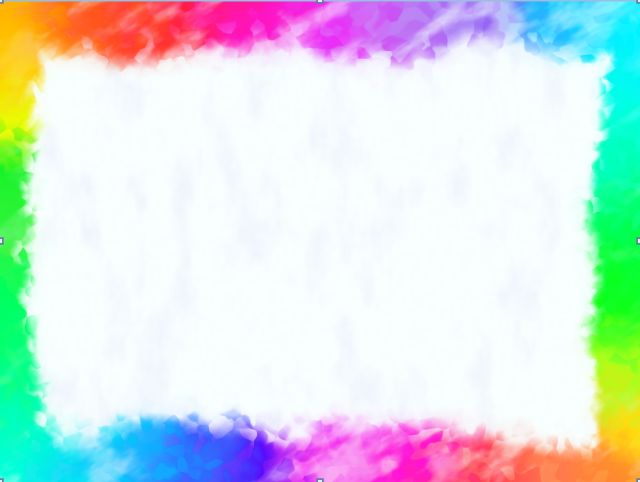
A WebGL 2 fragment shader for this background:

```glsl
#version 300 es
precision highp float;
uniform vec2 u_resolution;
out vec4 fragColor;

const float TAU = 6.2831853;
const vec3 PAPER = vec3(0.972, 0.998, 0.998);
const vec3 PAPER_SHADE = vec3(0.93, 0.95, 0.985);
const vec3 RULE_COLOR = vec3(0.6, 0.75, 0.88);
const vec3 HANDLE_FILL = vec3(0.86, 0.93, 0.97);
const vec3 HANDLE_RIM = vec3(0.38, 0.47, 0.6);
const float HANDLE_SIZE = 0.0085;
const float SIDE_SOFTNESS = 0.026;
const float BAND_SOFTNESS = 0.052;
const float CORNER_BLEND = 0.028;
const float HUE_DRIFT = 0.13;
const float DAB_SCALE = 42.0;
const float DAB_HUE = 0.05;
const float DAB_EDGE = 0.024;
const float DAB_WASH = 0.22;
const float WASH = 0.5;
const float STROKE_ANGLE = 0.55;

// Pigments, evenly spaced left to right or bottom to top
const vec3 TOP[9] = vec3[9](
  vec3(1, 0.68, 0), vec3(1, 0.38, 0.08), vec3(1, 0.12, 0.25),
  vec3(1, 0.08, 0.75), vec3(0.92, 0.18, 0.97), vec3(0.70, 0.35, 0.95),
  vec3(0.54, 0.42, 0.96), vec3(0.08, 0.76, 1), vec3(0, 0.95, 1));
const vec3 BOTTOM[9] = vec3[9](
  vec3(0, 1, 0.85), vec3(0, 0.86, 0.97), vec3(0.08, 0.65, 1),
  vec3(0.34, 0.05, 0.98), vec3(0.96, 0.20, 0.94), vec3(1, 0.08, 0.82),
  vec3(1, 0.25, 0.32), vec3(1, 0.48, 0.30), vec3(1, 0.55, 0.15));
const vec3 LEFT[9] = vec3[9](
  vec3(0, 1, 0.85), vec3(0, 1, 0.75), vec3(0, 1, 0.48),
  vec3(0, 1, 0.35), vec3(0.22, 0.96, 0.25), vec3(0.08, 0.95, 0.15),
  vec3(0.92, 0.98, 0), vec3(1, 0.8, 0), vec3(1, 0.68, 0));
const vec3 RIGHT[9] = vec3[9](
  vec3(1, 0.55, 0.15), vec3(1, 0.87, 0.05), vec3(0.65, 1, 0.1),
  vec3(0.05, 1, 0.08), vec3(0, 1, 0.28), vec3(0, 1, 0.68),
  vec3(0, 1, 0.9), vec3(0, 0.95, 1), vec3(0, 0.95, 1));

float hash(vec2 p) { return fract(sin(dot(p, vec2(127.1, 311.7))) * 43758.5453); }

float noise(vec2 p) {
  vec2 i = floor(p), f = fract(p);
  f = f * f * (3.0 - 2.0 * f);
  return mix(mix(hash(i), hash(i + vec2(1, 0)), f.x),
             mix(hash(i + vec2(0, 1)), hash(i + 1.0), f.x), f.y);
}
float fbm(vec2 p) {
  float sum = 0.0;
  for (float gain = 0.5; gain > 0.05; gain *= 0.5, p = p * 2.03 + 17.3) sum += gain * noise(p);
  return sum / 0.9375;
}
// Soft-edged brush patches, each with its own tone from -0.5 to 0.5
float dabs(vec2 p) {
  vec2 sum = vec2(0);
  for (int k = 0; k < 9; k++) {
    vec2 cell = floor(p) + vec2(k % 3, k / 3) - 1.0;
    vec2 away = cell + vec2(hash(cell), hash(cell + 41.0)) - p;
    sum += exp(-14.0 * dot(away, away)) * vec2(hash(cell + 7.0), 1);
  }
  return sum.x / sum.y - 0.5;
}
vec3 ramp(vec3 stops[9], float t) {
  float x = clamp(t, 0.0, 1.0) * 8.0;
  int i = min(int(x), 7);
  return mix(stops[i], stops[i + 1], x - float(i));
}
// Width of the painted band on the left, right, bottom and top
vec4 bandWidth(vec2 uv) {
  float middle = uv.y - 0.5, splash = (uv.x - 0.3) / 0.1, bulge = (uv.y - 0.62) / 0.12;
  return vec4(0.066 + 0.15 * middle * middle,
    0.108 - 0.03 * uv.y + 0.018 * exp(-bulge * bulge),
    0.122 + 0.035 * exp(-splash * splash) - 0.035 * smoothstep(0.75, 0.93, uv.x),
    0.123 + 0.014 * cos(TAU * 2.7 * (uv.x - 0.2)));
}

void main() {
  vec2 uv = gl_FragCoord.xy / u_resolution;
  float aspect = u_resolution.x / u_resolution.y, pixel = 1.0 / u_resolution.y;
  vec2 p = vec2(uv.x * aspect, uv.y);

  // Paper with faint upright stains and weave
  float stain = smoothstep(0.5, 0.85, fbm(p * vec2(21, 10) + 5.0));
  float weave = noise(p * vec2(60, 110)) + noise(p * vec2(130, 45)) - 1.0;
  vec3 color = mix(PAPER, PAPER_SHADE, 0.7 * stain) + 0.005 * weave;

  // Ragged inner edge
  float dab = dabs(p * DAB_SCALE + 2.0 * fbm(p * 14.0));
  vec4 toSide = vec4(p.x, aspect - p.x, p.y, 1.0 - p.y);
  vec4 gap = toSide - bandWidth(uv);
  float edge = min(min(gap.x, gap.y), min(gap.z, gap.w)) + DAB_EDGE * dab
             + 0.07 * (fbm(p * 10.0) - 0.5) + 0.02 * (fbm(p * 32.0) - 0.5);

  // Pigment drifting along each side, mixed at the corners
  vec2 drift = HUE_DRIFT * (vec2(fbm(p * 8.0 + 31.0), fbm(p * 8.0 + 73.0)) - 0.5);
  vec2 along = uv + drift + DAB_HUE * dab;
  vec4 weight = exp(-toSide / CORNER_BLEND);
  weight /= dot(weight, vec4(1));
  vec3 pigment = weight.x * ramp(LEFT, along.y) + weight.y * ramp(RIGHT, along.y)
               + weight.z * ramp(BOTTOM, along.x) + weight.w * ramp(TOP, along.x);

  // Slanted strokes and dabs thin the paint
  float c = cos(STROKE_ANGLE), s = sin(STROKE_ANGLE);
  float streak = fbm(mat2(c, -s, s, c) * p * vec2(10, 21) + 11.0);
  float band = weight.z + weight.w;
  float violet = weight.w * smoothstep(0.16, 0.06, abs(uv.x - 0.64));
  float thin = mix(0.4, 1.0, band) * (WASH * smoothstep(0.45, 0.8, streak) + DAB_WASH * dab);
  thin = clamp(thin + 0.16 * violet, 0.0, 1.0);
  float softness = mix(SIDE_SOFTNESS, BAND_SOFTNESS, band);
  float cover = 1.0 - smoothstep(-softness, 0.012, edge);
  float halo = 0.1 * (1.0 - smoothstep(-0.02, 0.035, edge));
  color = mix(color, pigment, max(cover * (1.0 - thin), halo));

  // Top rule and small square handles on the border
  color = mix(color, RULE_COLOR, 1.0 - smoothstep(0.002, 0.002 + pixel, toSide.w));
  vec2 offset = abs(uv - round(uv * 2.0) * 0.5) * vec2(aspect, 1);
  float box = max(offset.x, offset.y) - HANDLE_SIZE;
  vec3 handle = mix(HANDLE_FILL, HANDLE_RIM, smoothstep(-0.003 - pixel, -0.003, box));
  color = mix(color, handle, step(0.3, length(uv - 0.5)) * (1.0 - smoothstep(-pixel, 0.0, box)));
  fragColor = vec4(clamp(color, 0.0, 1.0), 1);
}
```
